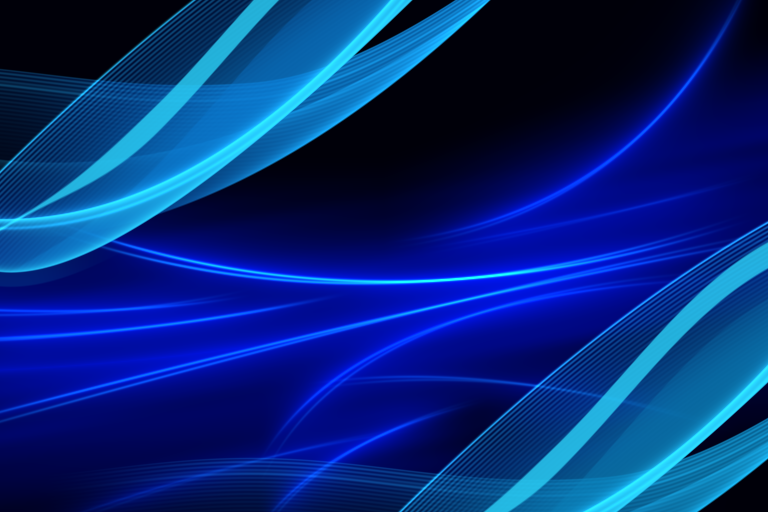
Write a Shadertoy shader that draws this background.

```glsl
// Glowing blue light streaks with two translucent cyan ribbons and fine-lined veils.

const vec3 NIGHT = vec3(0.0, 0.0, 0.035);
const vec3 DEEP_BLUE = vec3(0.0, 0.02, 0.42);
const vec3 HALO = vec3(0.0, 0.11, 0.95);
const vec3 CORE = vec3(0.08, 0.68, 0.85);
const vec3 RIBBON_DARK = vec3(0.01, 0.21, 0.52);
const vec3 RIBBON_LIGHT = vec3(0.04, 0.48, 0.82);
const vec3 CYAN = vec3(0.17, 0.82, 0.97);
const vec3 TEAL_TINT = vec3(1.0, 1.04, 0.88);
const vec2 SWEEP_SHIFT = vec2(0.781, -0.664);
const vec2 VEIL_SHIFT = vec2(0.684, -0.771);
const float LINE_STEP = 0.0078;
const float CORE_WIDTH = 0.0028;

float hash(vec2 p) {
    return fract(sin(dot(p, vec2(127.1, 311.7))) * 4375.85);
}

float noise(vec2 p) {
    vec2 i = floor(p), f = fract(p);
    f = f * f * (3.0 - 2.0 * f);
    return mix(mix(hash(i), hash(i + vec2(1, 0)), f.x),
               mix(hash(i + vec2(0, 1)), hash(i + vec2(1, 1)), f.x), f.y);
}

// Quadratic curve with rising x: signed distance (positive above) and parameter
vec2 curve(vec2 p, vec2 a, vec2 b, vec2 c) {
    vec2 u = b - a, v = a - 2.0 * b + c;
    float root = sqrt(max(u.x * u.x + v.x * (p.x - a.x), 1e-4));
    float t = clamp((p.x - a.x) / (u.x + root), -0.1, 1.2);
    float y = a.y + t * (2.0 * u.y + t * v.y);
    float slope = (u.y + t * v.y) / root;
    return vec2((p.y - y) / sqrt(1.0 + slope * slope), t);
}

float edge(float d) {
    float aa = 1.2 / iResolution.y;
    return smoothstep(-aa, aa, d);
}

float line(float d, float width) {
    return exp(-d * d / (width * width));
}

float stripes(float d) {
    return 0.5 + 0.5 * cos(6.2832 * d / LINE_STEP);
}

// Twin bright strands that cross mid-way; halos blend without burning out
void addStreak(inout vec3 col, vec2 p, vec2 a, vec2 b, vec2 c, float halo, float core, float gap) {
    vec2 k = curve(p, a, b, c);
    float fade = smoothstep(0.0, 0.3, k.y) * smoothstep(1.0, 0.65, k.y);
    float split = gap * (0.6 - k.y);
    float strands = line(k.x, CORE_WIDTH) + 0.75 * line(k.x + split, CORE_WIDTH);
    float glow = 0.55 * exp(-abs(k.x) / 0.038) + 0.4 * exp(-abs(k.x) / 0.011);
    col += fade * (HALO * halo * glow * (1.0 - 0.85 * min(col.b, 1.0)) + CORE * core * strands);
}

vec3 background(vec2 p) {
    float lit = smoothstep(0.70, 0.45, p.y - 0.35 * max(p.x - 0.75, 0.0));
    lit *= smoothstep(-0.12, 0.2, p.y) * smoothstep(0.05, 0.5, length(p - vec2(1.5, 0.0)));
    lit *= 1.0 - 0.6 * line(length((p - vec2(0.94, 0.17)) * vec2(0.6, 1.0)), 0.08);
    float flow = p.y - 0.18 * p.x;
    float wisps = 0.6 * noise(vec2(p.x * 1.7, (flow - 0.18) * 13.0)) + 0.4 * noise(vec2(p.x * 2.5, flow * 34.0));
    vec3 col = mix(NIGHT, DEEP_BLUE, lit * (0.55 + 0.7 * wisps));
    addStreak(col, p, vec2(0.05, 0.59), vec2(0.713, 0.318), vec2(1.48, 0.575), 1.1, 1.0, 0.035);
    addStreak(col, p, vec2(0.742, 0.525), vec2(1.31, 0.58), vec2(1.51, 1.15), 0.85, 0.25, 0.02);
    addStreak(col, p, vec2(-0.3, 0.115), vec2(0.75, 0.402), vec2(1.6, 0.55), 0.75, 0.55, 0.04);
    addStreak(col, p, vec2(0.498, 0.082), vec2(0.684, 0.435), vec2(1.45, 0.457), 0.9, 0.28, 0.04);
    addStreak(col, p, vec2(0.50, -0.04), vec2(0.625, 0.141), vec2(0.957, 0.219), 0.8, 0.22, 0.02);
    addStreak(col, p, vec2(0.05, -0.04), vec2(0.488, 0.121), vec2(0.82, 0.16), 0.45, 0.10, 0.02);
    addStreak(col, p, vec2(-0.25, 0.41), vec2(0.195, 0.368), vec2(0.5, 0.425), 0.7, 0.28, 0.03);
    addStreak(col, p, vec2(-0.2, 0.335), vec2(0.273, 0.335), vec2(0.70, 0.43), 0.85, 0.36, 0.01);
    addStreak(col, p, vec2(-0.3, 0.27), vec2(0.25, 0.27), vec2(0.7, 0.36), 0.5, 0.0, 0.0);
    addStreak(col, p, vec2(0.586, 0.248), vec2(0.977, 0.307), vec2(1.45, 0.15), 0.3, 0.22, 0.02);
    addStreak(col, p, vec2(0.80, 0.51), vec2(1.2, 0.575), vec2(1.50, 0.66), 0.4, 0.08, 0.02);
    return col;
}

// Wide horizontal veil hanging below a wavy upper edge
vec3 addVeil(vec3 col, vec2 p, vec3 tint) {
    float rise = max(p.x - 0.488, 0.0);
    float top = 0.855 + 0.0215 * cos((p.x + 0.195) * 5.55) + 0.77 * rise * rise;
    float depth = top - p.y;
    vec2 lower = curve(p, vec2(0.195, 0.551), vec2(0.566, 0.629), vec2(0.957, 1.0));
    vec2 middle = curve(p, vec2(0.0, 0.688), vec2(0.449, 0.639), vec2(0.957, 1.0));
    float inside = edge(depth) * edge(lower.x) * smoothstep(-0.62, -0.1, p.x);
    float body = mix(0.28, 0.78, smoothstep(-0.1, 0.6, p.x));
    body *= mix(exp(-max(depth, 0.0) * 4.0), 1.0, smoothstep(0.0, 0.35, p.x));
    float threads = stripes(depth) * exp(-max(depth, 0.0) / 0.06);
    col = mix(col, tint * mix(RIBBON_DARK, RIBBON_LIGHT, smoothstep(0.0, 0.7, p.x)), inside * body);
    col += inside * CYAN * (0.2 * threads + 0.12 * line(depth - 0.03, 0.004));
    col += inside * CYAN * 0.22 * exp(-abs(middle.x) / 0.014) * edge(-middle.x);
    return col + inside * CYAN * 0.45 * exp(-lower.x / 0.012) * smoothstep(0.2, 0.7, p.x);
}

// Diagonal ribbon: threaded left side, tapering band and bright folds
vec3 addSweep(vec3 col, vec2 p, vec3 tint) {
    vec2 left = curve(p, vec2(0.0, 0.664), vec2(0.381, 1.039), vec2(0.719, 1.23));
    vec2 bent = p + vec2(0.0, 0.045 * sin((p.x - 0.04) * 7.6));
    vec2 band = curve(bent, vec2(0.039, 0.574), vec2(0.371, 0.879), vec2(0.719, 1.125));
    vec2 fold = curve(p, vec2(0.0, 0.572), vec2(0.391, 0.567), vec2(0.781, 1.02));
    vec2 hem = curve(p, vec2(0.0, 0.469), vec2(0.235, 0.443), vec2(0.815, 1.01));
    float inside = edge(-left.x) * edge(hem.x);
    float across = smoothstep(0.0, 0.22, -left.x);
    float panel = edge(-band.x - 0.07);
    col = mix(col, tint * mix(RIBBON_DARK, RIBBON_LIGHT, across), inside * (0.42 + 0.25 * across + 0.14 * panel));
    col += inside * CYAN * 0.4 * (stripes(left.x) - 0.2) * exp(-abs(left.x) / 0.055);
    col += CYAN * 0.5 * line(left.x, 0.0025);
    float halfWidth = 0.002 + 0.019 * smoothstep(0.0, 0.4, band.y);
    col = mix(col, CYAN, inside * 0.8 * edge(halfWidth - abs(band.x)));
    float between = edge(-fold.x) * edge(hem.x);
    float bright = smoothstep(0.0, 0.4, fold.y);
    col = mix(col, CYAN, between * (0.1 + 0.8 * exp(-abs(fold.x) / mix(0.012, 0.024, bright))));
    col += inside * CYAN * 0.3 * exp(-abs(fold.x) / 0.008);
    col += between * CYAN * 0.25 * line(fold.x + 0.018, 0.0035);
    col = mix(col, CYAN * 1.1, inside * 0.9 * exp(-abs(hem.x) / mix(0.006, 0.012, bright)));
    return mix(col, RIBBON_DARK, 0.5 * edge(-hem.x) * edge(hem.x + 0.028) * smoothstep(0.45, 0.1, hem.y));
}

void mainImage(out vec4 fragColor, in vec2 fragCoord) {
    vec2 p = fragCoord / iResolution.xy * vec2(1.5, 1.0);
    vec3 col = background(p);
    for (int i = 0; i < 2; i++) {
        float copy = float(i);
        vec3 tint = mix(vec3(1.0), TEAL_TINT, copy);
        col = addVeil(col, p - copy * VEIL_SHIFT, tint);
        col = addSweep(col, p - copy * SWEEP_SHIFT, tint);
    }
    fragColor = vec4(clamp(col, 0.0, 1.0), 1.0);
}
```
